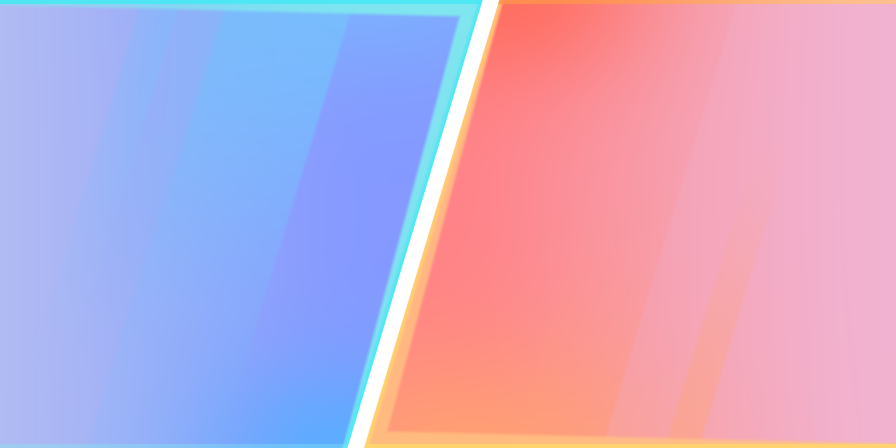
Give the GLSL for this background, as a Shadertoy shader.

```glsl
// Split versus backdrop: a cool blue panel and a warm coral panel parted by a slanted white bar.

// Layout, in units of the canvas height
const float SLANT = 0.302;        // horizontal shift of the bar per unit of height
const float BAR_FOOT = 0.794;     // centre of the bar on the lower edge
const float BAR_HALF = 0.0185;
const float RIM_LINE = 0.009;     // bright line along the outer borders
const float RIM_SOFT = 0.006;

// Cool side
const vec3 LAVENDER = vec3(0.695, 0.735, 0.950);
const vec3 PERIWINKLE = vec3(0.520, 0.600, 1.000);
const vec3 AZURE = vec3(0.465, 0.750, 0.990);
const vec3 DEEP_SKY = vec3(0.350, 0.680, 1.000);
const vec3 LILAC = vec3(0.630, 0.660, 0.960);
const vec3 MINT = vec3(0.500, 0.930, 0.930);
const vec3 CYAN = vec3(0.280, 0.910, 0.960);

// Warm side
const vec3 CORAL = vec3(1.000, 0.510, 0.530);
const vec3 ROSE = vec3(0.968, 0.620, 0.680);
const vec3 PINK = vec3(0.945, 0.700, 0.820);
const vec3 SCARLET = vec3(1.000, 0.420, 0.360);
const vec3 APRICOT = vec3(1.000, 0.640, 0.440);
const vec3 PEACH = vec3(1.000, 0.760, 0.510);
const vec3 GOLD = vec3(1.000, 0.840, 0.420);
const vec3 ORANGE = vec3(1.000, 0.570, 0.300);

// Antialiased step of one pixel around an edge
float edgeStep(float edge, float v) {
    float aa = 0.75 / iResolution.y;
    return smoothstep(edge - aa, edge + aa, v);
}

// Slanted ray between two offsets from the bar
float ray(float s, float from, float to) {
    const float SOFT = 0.006;
    return smoothstep(from - SOFT, from + SOFT, s)
         * (1.0 - smoothstep(to - SOFT, to + SOFT, s));
}

// Soft elliptical spot of light
float spot(vec2 p, vec2 centre, vec2 radius) {
    vec2 q = (p - centre) / radius;
    return exp(-dot(q, q));
}

vec3 coolPanel(vec2 p, float s) {
    vec3 col = mix(LAVENDER, PERIWINKLE, smoothstep(-0.1, 0.88, p.x));
    float high = smoothstep(0.1, 1.0, p.y);

    // Slanted rays, strongest near the upper edge
    col = mix(col, AZURE, 0.80 * high * ray(s, -0.78, -0.305) * smoothstep(-0.95, -0.5, s));
    col = mix(col, LILAC, 0.45 * high * ray(s, -0.692, -0.588));
    col = mix(col, AZURE, 0.14 * ray(s, -0.60, -0.305));

    // Corner lights
    col = mix(col, AZURE, 0.60 * spot(p, vec2(0.84, 1.05), vec2(0.35, 0.22)));
    return mix(col, DEEP_SKY, 0.95 * spot(p, vec2(0.76, -0.02), vec2(0.28, 0.20)));
}

vec3 warmPanel(vec2 p, float s) {
    vec3 col = mix(CORAL, ROSE, smoothstep(0.95, 1.60, p.x));
    col = mix(col, PINK, smoothstep(1.40, 2.0, p.x));

    // Corner lights
    col = mix(col, SCARLET, 0.90 * spot(p, vec2(1.13, 1.02), vec2(0.30, 0.20)));
    col = mix(col, APRICOT, 0.95 * spot(p, vec2(1.02, -0.06), vec2(0.48, 0.28)));

    // Slanted rays
    float low = 1.0 - smoothstep(0.0, 0.75, p.y);
    col = mix(col, PINK, 0.22 * ray(s, 0.55, 3.0));
    col = mix(col, APRICOT, 0.12 * ray(s, 0.35, 0.55) * low);
    return mix(col, APRICOT, 0.38 * ray(s, 0.69, 0.765) * low);
}

// Panel with a glowing rim that widens towards the top of the bar
vec3 coolSide(vec2 p, float s) {
    float gap = -s - BAR_HALF;
    float top = 1.0 - p.y;
    float inset = min(gap - mix(0.010, 0.042, p.y), top - mix(0.011, 0.036, p.x));
    vec3 col = coolPanel(p, s);
    float rim = 1.0 - smoothstep(-RIM_SOFT, RIM_SOFT, inset);
    col = mix(col, MINT, rim * mix(0.50, 0.88, smoothstep(0.1, 1.0, p.x)));
    col = mix(col, CYAN, 0.85 * (1.0 - smoothstep(0.002, 0.014, gap)));
    col = mix(col, CYAN, 0.90 * (1.0 - edgeStep(RIM_LINE, top)));
    return mix(col, MINT, 0.35 * (1.0 - edgeStep(RIM_LINE, p.y)));
}

// Panel with a glowing rim that widens towards the foot of the bar
vec3 warmSide(vec2 p, float s) {
    float gap = s - BAR_HALF;
    float top = 1.0 - p.y;
    float inset = min(gap - mix(0.042, 0.008, p.y), p.y - mix(0.038, 0.010, (p.x - 0.82) / 1.18));
    vec3 col = warmPanel(p, s);
    float rim = 1.0 - smoothstep(-RIM_SOFT, RIM_SOFT, inset);
    col = mix(col, PEACH, 0.80 * rim);
    col = mix(col, GOLD, 0.85 * (1.0 - smoothstep(0.002, 0.016, gap)) * (1.0 - 0.5 * p.y));
    col = mix(col, GOLD, 0.85 * (1.0 - edgeStep(RIM_LINE, p.y)));
    vec3 topLine = mix(ORANGE, PEACH, smoothstep(1.2, 2.0, p.x));
    return mix(col, topLine, 0.85 * (1.0 - edgeStep(RIM_LINE, top)));
}

void mainImage(out vec4 fragColor, in vec2 fragCoord) {
    // Stretch to a 2:1 frame so the layout holds at any size
    vec2 p = fragCoord / iResolution.xy * vec2(2.0, 1.0);
    float s = p.x - SLANT * p.y - BAR_FOOT;

    vec3 col = s < 0.0 ? coolSide(p, s) : warmSide(p, s);
    col = mix(vec3(1.0), col, edgeStep(BAR_HALF, abs(s)));
    fragColor = vec4(col, 1.0);
}
```
